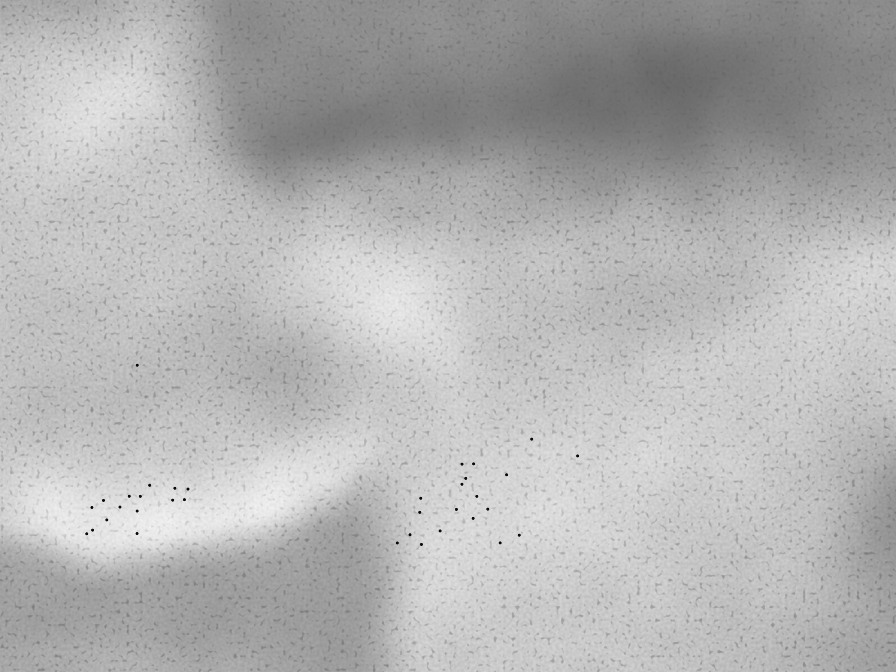
Write a WebGL 2 fragment shader that draws this texture.

```glsl
#version 300 es
precision highp float;
// Soft grey smoke with a dark canopy, a bright curling rim and fine grain.
// Broad tones are gaussian pools and smooth edges on warped coordinates;
// gradient noise adds mottling and grain, hashed cells add sparse black specks.

uniform vec2 u_resolution;
out vec4 fragColor;

vec2 hash2(vec2 cell) {
    uvec2 h = uvec2(ivec2(cell) + 4096) * uvec2(1597u, 3812u) + 77u;
    h = h * 1664525u + 1013904223u;
    h.x += h.y * 1664525u;
    h.y += h.x * 1664525u;
    h ^= h >> 16u;
    h.x += h.y * 1664525u;
    h.y += h.x * 1664525u;
    h ^= h >> 16u;
    return vec2(h & 65535u) / 65535.0;
}

float corner(vec2 cell, vec2 offset) {
    float angle = 6.2832 * hash2(cell).x;
    return dot(vec2(cos(angle), sin(angle)), offset);
}

float gradientNoise(vec2 p) {
    vec2 i = floor(p), f = p - i;
    vec2 w = f * f * f * (f * (f * 6.0 - 15.0) + 10.0);
    vec2 e = vec2(1, 0);
    return mix(mix(corner(i, f), corner(i + e, f - e), w.x),
               mix(corner(i + e.yx, f - e.yx), corner(i + 1.0, f - 1.0), w.x), w.y);
}

float fbm(vec2 p) {
    float sum = 0.0, amp = 0.5;
    for (int i = 0; i < 4; i++) {
        sum += amp * gradientNoise(p);
        p = mat2(1.6, 1.2, -1.2, 1.6) * p + 7.3;
        amp *= 0.5;
    }
    return sum;
}

// Gaussian pool with its long axis turned by an angle
float pool(vec2 p, vec2 centre, vec2 radius, float angle) {
    vec2 d = p - centre;
    float c = cos(angle), s = sin(angle);
    d = vec2(c * d.x + s * d.y, c * d.y - s * d.x) / radius;
    return exp(-dot(d, d));
}

float smokeTone(vec2 p) {
    float tone = 0.775;

    // Pale drifts and faint shadows
    tone += 0.10 * pool(p, vec2(0.17, 0.85), vec2(0.17, 0.08), 0.5);
    tone -= 0.14 * pool(p, vec2(0.08, 1.02), vec2(0.25, 0.07), 0.2);
    tone += 0.11 * pool(p, vec2(0.57, 0.55), vec2(0.15, 0.09), -0.7);
    tone -= 0.10 * pool(p, vec2(0.44, 0.45), vec2(0.13, 0.07), -0.4);
    tone -= 0.04 * pool(p, vec2(0.20, 0.43), vec2(0.18, 0.08), 0.2);
    tone -= 0.06 * pool(p, vec2(0.98, 0.56), vec2(0.28, 0.09), 0.4);
    tone += 0.07 * pool(p, vec2(0.80, 0.26), vec2(0.36, 0.17), 0.5);
    tone += 0.06 * pool(p, vec2(1.28, 0.58), vec2(0.18, 0.07), 0.5);
    tone -= 0.20 * pool(p, vec2(1.36, 0.22), vec2(0.11, 0.13), 0.0);
    tone -= 0.13 * pool(p, vec2(1.33, 0.00), vec2(0.18, 0.14), 0.0);

    // Bright rim curling over the lower shadow
    float rim = 0.15 + 0.35 * sqrt((p.x - 0.18) * (p.x - 0.18) + 0.003);
    float lift = (p.y - rim - 0.045) / 0.06;
    float along = smoothstep(-0.06, 0.10, p.x) * smoothstep(0.66, 0.38, p.x);
    tone += 0.13 * exp(-lift * lift) * along;
    float shadow = smoothstep(rim + 0.03, rim - 0.05, p.y) * smoothstep(0.64, 0.52, p.x);
    tone = mix(tone, 0.63 + 0.06 * pool(p, vec2(0.15, 0.0), vec2(0.2, 0.06), 0.0), shadow);

    // Dark canopy
    float side = 0.26 + 0.27 * (1.0 - p.y);
    float canopy = smoothstep(0.60, 0.80, p.y) * smoothstep(side - 0.07, side + 0.09, p.x);
    float depth = 0.56 - 0.14 * pool(p, vec2(0.98, 0.86), vec2(0.25, 0.11), 0.15)
                - 0.09 * pool(p, vec2(0.50, 0.81), vec2(0.18, 0.06), 0.15)
                + 0.10 * pool(p, vec2(0.67, 0.73), vec2(0.15, 0.05), 0.1);
    return mix(tone, depth, canopy);
}

void main() {
    vec2 p = gl_FragCoord.xy / u_resolution.y;

    // Billowing tone
    vec2 warp = vec2(fbm(p * 4.0), fbm(p * 4.0 + 31.0));
    float tone = smokeTone(p + 0.06 * warp);
    tone += 0.07 * fbm(p * 7.0 + 13.0);

    // Grain, strongest in the middle greys
    float exposure = smoothstep(0.42, 0.74, tone) * (1.0 - 0.4 * smoothstep(0.78, 0.92, tone));
    float coarse = gradientNoise(p * 150.0);
    float fine = gradientNoise(p * 205.0 + 50.5);
    tone -= (0.02 + 0.13 * exposure) * smoothstep(0.15, 0.55, coarse);
    tone += (0.015 + 0.045 * exposure) * fine;

    // Sparse black specks gathered in two clusters
    vec2 cell = floor(p * 60.0);
    vec2 home = (cell + 0.5) / 60.0;
    float chance = 0.4 * pool(home, vec2(0.69, 0.25), vec2(0.08, 0.05), 0.3)
                 + 0.4 * pool(home, vec2(0.23, 0.255), vec2(0.09, 0.02), 0.2);
    vec2 spot = (cell + 0.2 + 0.6 * hash2(cell + 300.0)) / 60.0;
    float pixel = 1.0 / u_resolution.y;
    float speck = 1.0 - smoothstep(0.0022 - 0.5 * pixel, 0.0022 + 0.5 * pixel, distance(p, spot));
    tone *= 1.0 - 0.95 * speck * step(hash2(cell + 900.0).x, chance);

    fragColor = vec4(vec3(clamp(tone, 0.0, 1.0)), 1.0);
}
```
